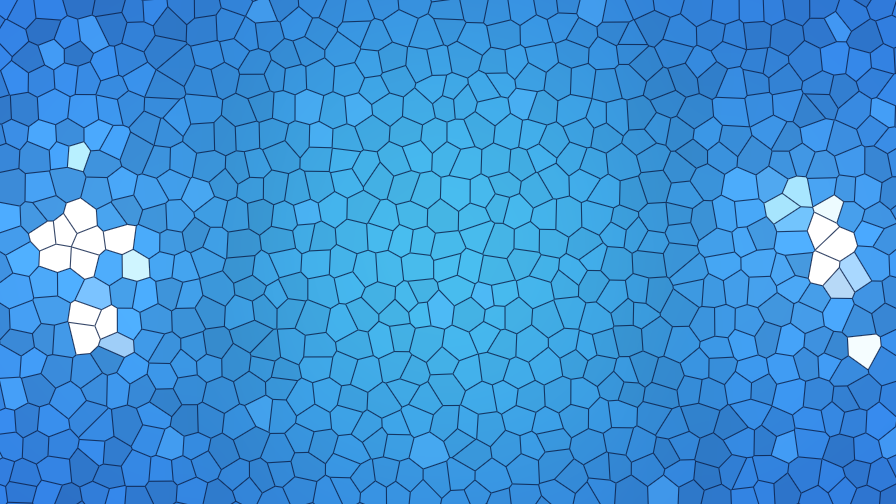
A WebGL 2 fragment shader for this background:

```glsl
#version 300 es
precision highp float;
// Stained-glass mosaic: a blue field, cyan in the middle, cut into Voronoi cells
// by thin navy seams. Each cell takes one colour from soft glows evaluated at its
// site; small clusters and hashed sparks near both sides turn white.

#define CELLS 19.5         // cell rows over the canvas height
#define JITTER 0.68        // irregularity of the cells
#define SEAM 0.0011        // half width of a seam, in canvas heights
#define SEAM_OPACITY 0.82
#define TONE_VARIATION 0.07
#define SPARK_SHARE 0.05   // share of lone white cells inside the side glows
#define EDGE_BLUE vec3(0.18, 0.45, 0.84)
#define FIELD_BLUE vec3(0.20, 0.57, 0.87)
#define CENTRE_CYAN vec3(0.28, 0.73, 0.92)
#define SIDE_BLUE vec3(0.34, 0.71, 1.0)
#define PALE_CYAN vec3(0.72, 0.94, 1.0)
#define SEAM_NAVY vec3(0.04, 0.12, 0.28)

uniform vec2 u_resolution;
out vec4 fragColor;

vec2 hash22(vec2 p) {
  vec3 q = fract(p.xyx * vec3(0.1031, 0.1030, 0.0973));
  q += dot(q, q.yzx + 33.33);
  return fract((q.xx + q.yz) * q.zy);
}

// Jittered site of a cell; odd rows are shifted to favour hexagons
vec2 siteOf(vec2 cell) {
  vec2 stagger = vec2(0.5 * mod(cell.y, 2.0) - 0.25, 0.0);
  return cell + 0.5 + stagger + JITTER * (hash22(cell) - 0.5);
}

// Elliptical glow, 1 at its centre
float glow(vec2 p, vec2 centre, vec2 radius) {
  vec2 d = (p - centre) / radius;
  return exp(-dot(d, d));
}

// Nearest cell index, and distance to its closest seam in cell units
vec3 voronoi(vec2 q) {
  vec2 base = floor(q), nearest = base;
  float best = 1e3;
  for (int j = -2; j <= 2; j++)
    for (int i = -2; i <= 2; i++) {
      vec2 cell = base + vec2(i, j);
      vec2 d = siteOf(cell) - q;
      if (dot(d, d) < best) { best = dot(d, d); nearest = cell; }
    }
  vec2 a = siteOf(nearest);
  float seam = 1e3;
  for (int j = -2; j <= 2; j++)
    for (int i = -2; i <= 2; i++) {
      if (i == 0 && j == 0) continue;
      vec2 b = siteOf(nearest + vec2(i, j));
      seam = min(seam, dot(0.5 * (a + b) - q, normalize(b - a)));
    }
  return vec3(nearest, seam);
}

// Smooth blue light behind the mosaic
vec3 fieldColour(vec2 p, float sides) {
  float broad = glow(p, vec2(0.0), vec2(0.95, 0.50));
  float core = glow(p, vec2(-0.01, 0.01), vec2(0.44, 0.46));
  vec3 colour = mix(EDGE_BLUE, FIELD_BLUE, broad);
  colour = mix(colour, CENTRE_CYAN, core);
  float bands = glow(abs(p), vec2(0.45, 0.12), vec2(0.12, 0.45));
  colour *= 1.0 - 0.07 * bands;
  return mix(colour, SIDE_BLUE, 0.75 * sides);
}

void main() {
  vec2 p = (gl_FragCoord.xy - 0.5 * u_resolution) / u_resolution.y;
  vec3 cell = voronoi(p * CELLS);
  vec2 c = siteOf(cell.xy) / CELLS;
  vec2 rnd = hash22(cell.xy + 71.0);

  // Base tone, with livelier variation toward the sides
  float sides = max(glow(c, vec2(-0.73, 0.0), vec2(0.23, 0.27)),
                    glow(c, vec2(0.72, 0.01), vec2(0.21, 0.25)));
  vec3 colour = fieldColour(mix(c, p, 0.35), sides);
  float variation = TONE_VARIATION * mix(0.4, 1.3, smoothstep(0.2, 0.7, abs(c.x)));
  colour *= 1.0 + variation * (rnd.x - 0.5) * 2.0;
  colour = mix(colour, SIDE_BLUE, 0.35 * step(0.96, rnd.x));

  // Lit cells: clusters at the sides, a pale column, scattered sparks
  float cluster = max(glow(c, vec2(-0.727, 0.021), vec2(0.09, 0.05)),
                      glow(c, vec2(-0.692, -0.150), vec2(0.04, 0.06)));
  cluster = max(cluster, glow(c, vec2(0.769, 0.007), vec2(0.047, 0.075)));
  float pale = glow(c, vec2(0.672, 0.105), vec2(0.03, 0.05));
  float spark = step(1.0 - SPARK_SHARE, rnd.y) * step(0.35, sides);
  float white = smoothstep(0.30, 0.44, cluster + 0.12 * (rnd.x - 0.5));
  colour = mix(colour, PALE_CYAN, max(0.85 * smoothstep(0.2, 0.6, pale), spark));
  colour = mix(colour, vec3(1.0), max(white, spark * rnd.x));

  // Antialiased seams
  float distanceToSeam = cell.z / CELLS;
  float line = clamp((SEAM - distanceToSeam) * u_resolution.y + 0.5, 0.0, 1.0);
  colour = mix(colour, SEAM_NAVY, SEAM_OPACITY * line);
  fragColor = vec4(clamp(colour, 0.0, 1.0), 1.0);
}
```
